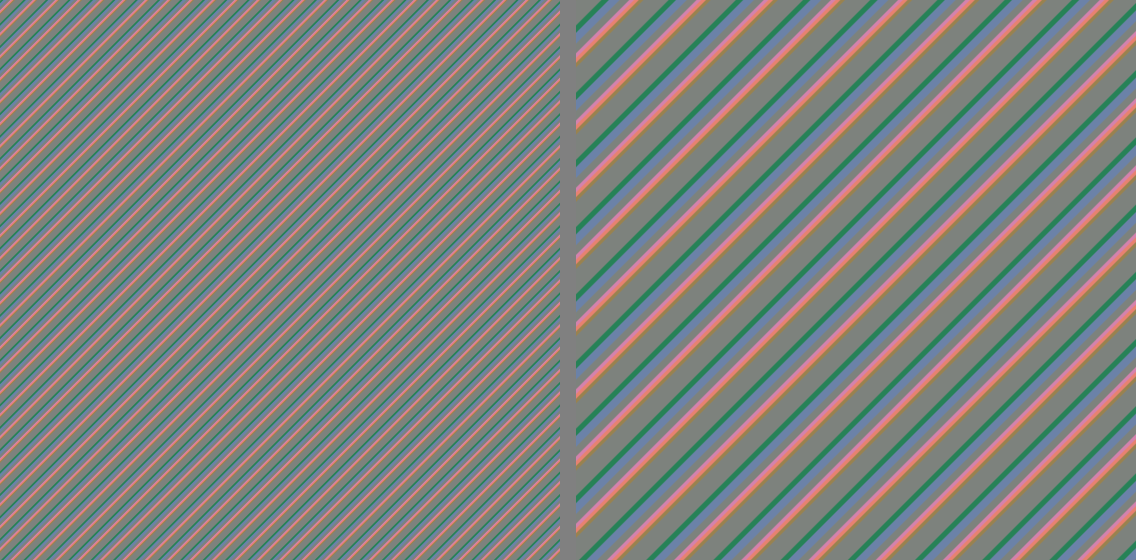
Left: the whole. Right: its middle third, enlarged.
Reproduce this pattern procedurally as a Shadertoy shader.

```glsl
// Seamless diagonal pinstripes: a green-blue line and a pink-coral-tan line on grey.

const float REPEATS = 25.0;      // whole repeats across and down
const float OFFSET = 0.15;       // shifts the wrap point into plain ground
const float MIN_SOFTNESS = 0.018; // half width of a band edge, in repeats

const vec3 GROUND = vec3(0.49, 0.51, 0.49);
const vec3 GREEN  = vec3(0.15, 0.51, 0.34);
const vec3 BLUE   = vec3(0.42, 0.51, 0.66);
const vec3 PINK   = vec3(0.83, 0.51, 0.68);
const vec3 CORAL  = vec3(0.91, 0.51, 0.44);
const vec3 TAN    = vec3(0.60, 0.51, 0.31);

// Bands in order after the opening ground, with their widths in repeats.
const int BANDS = 6;
const vec3 BAND_COLOUR[BANDS] = vec3[BANDS](GREEN, BLUE, GROUND, PINK, CORAL, TAN);
const float BAND_WIDTH[BANDS] = float[BANDS](0.11, 0.16, 0.145, 0.07, 0.07, 0.07);
const float FIRST_EDGE = 0.045;

// Colour at a position within one repeat; each edge blends into the next band.
vec3 stripeColour(float phase, float softness) {
    vec3 colour = GROUND;
    float edge = FIRST_EDGE + OFFSET;
    for (int i = 0; i < BANDS; i++) {
        colour = mix(colour, BAND_COLOUR[i], smoothstep(edge - softness, edge + softness, phase));
        edge += BAND_WIDTH[i];
    }
    return mix(colour, GROUND, smoothstep(edge - softness, edge + softness, phase));
}

void mainImage(out vec4 fragColor, in vec2 fragCoord) {
    vec2 uv = fragCoord / iResolution.xy;

    // Equal whole repeats on both axes give a rising diagonal that tiles.
    float phase = fract(REPEATS * (uv.x - uv.y) + OFFSET);

    // Edge softness follows the pixel footprint measured in repeats.
    float footprint = REPEATS * length(1.0 / iResolution.xy);
    float softness = max(MIN_SOFTNESS, 0.6 * footprint);

    fragColor = vec4(stripeColour(phase, softness), 1.0);
}
```
